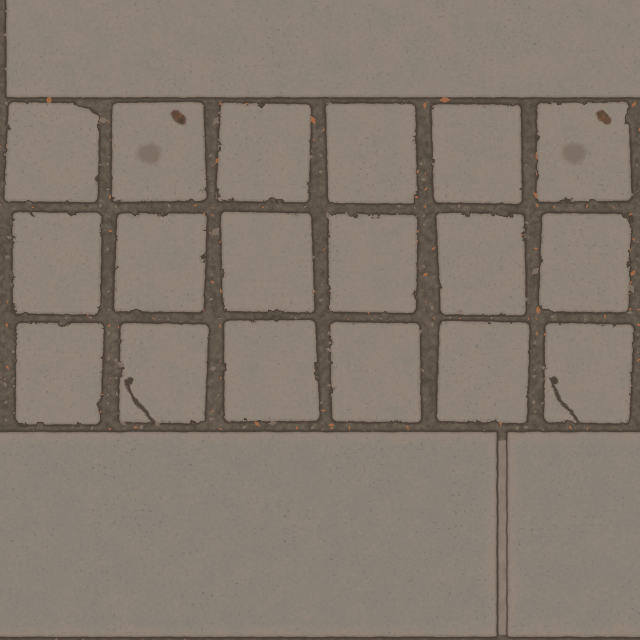
Reproduce this texture procedurally as a WebGL 2 fragment shader.

```glsl
#version 300 es
precision highp float;

uniform vec2 u_resolution;
out vec4 outColor;

const vec3 TAN = vec3(0.56, 0.51, 0.46);
const vec3 GREY = vec3(0.53, 0.50, 0.46);
const vec3 WORN = vec3(0.46, 0.40, 0.35);
const vec3 SOIL = vec3(0.37, 0.33, 0.285);
const vec3 SHADOW = vec3(0.27, 0.235, 0.205);
const vec3 RUST = vec3(0.66, 0.42, 0.28);
const vec2 GRID = vec2(6.0, 3.0);
const vec2 PITCH = vec2(0.166, 0.171);
const float BAND_TOP = 0.846;

vec2 hash2(vec2 p) {
  vec3 q = fract(p.xyx * vec3(0.1031, 0.1030, 0.0973));
  q += dot(q, q.yzx + 33.33);
  return fract((q.xx + q.yz) * q.zy);
}

float gradientNoise(vec2 p) {
  vec2 i = floor(p), f = fract(p);
  vec2 w = f * f * f * (f * (f * 6.0 - 15.0) + 10.0);
  vec2 e = vec2(0.0, 1.0);
  float a = dot(hash2(i) * 2.0 - 1.0, f);
  float b = dot(hash2(i + e.yx) * 2.0 - 1.0, f - e.yx);
  float c = dot(hash2(i + e) * 2.0 - 1.0, f - e);
  float d = dot(hash2(i + e.yy) * 2.0 - 1.0, f - e.yy);
  return mix(mix(a, b, w.x), mix(c, d, w.x), w.y);
}

float fbm(vec2 p) {
  float sum = 0.0, amp = 1.0;
  for (int i = 0; i < 4; i++) {
    sum += amp * gradientNoise(p);
    p = p * 2.1 + 17.3;
    amp *= 0.6;
  }
  return sum;
}

float box(vec2 p, vec2 halfSize, float r) {
  vec2 q = abs(p) - halfSize + r;
  return length(max(q, 0.0)) + min(max(q.x, q.y), 0.0) - r;
}

float span(vec2 p, vec2 lo, vec2 hi) {
  return box(p - 0.5 * (lo + hi), 0.5 * (hi - lo), 0.003);
}

float segment(vec2 p, vec2 a, vec2 b) {
  vec2 d = b - a;
  return length(p - a - d * clamp(dot(p - a, d) / dot(d, d), 0.0, 1.0));
}

float cover(float d, float aa) { return 1.0 - smoothstep(-aa, aa, d); }

// Skewed sett with a seeded size and ragged, chipped rim
float sett(vec2 p, vec2 seed, vec2 uv) {
  vec2 r = hash2(seed * 7.0 + 3.0), s = hash2(seed * 5.0 + 41.0);
  p += (s - 0.5) * vec2(0.08, 0.05) * p.yx - (r - 0.5) * 0.005;
  p.x *= 1.0 + (r.y - 0.5) * 0.6 * p.y;
  float d = box(p, vec2(0.067, 0.0765) + vec2(0.006, 0.003) * r.yx, 0.008);
  float chips = max(fbm(uv * 34.0) - 0.18, 0.0) * 0.016;
  return d + chips + 0.0014 * fbm(uv * 70.0);
}

// Mottled, pitted face; tone runs from tan to grey
vec3 stoneFace(vec2 uv, float tone) {
  float mottle = fbm(uv * 24.0) * 0.7 + fbm(uv * 95.0) * 0.6;
  vec3 c = mix(TAN, GREY, clamp(tone + mottle, 0.0, 1.0));
  float patches = 0.6 + 0.8 * fbm(uv * 9.0 + 5.0);
  float pits = smoothstep(0.22, 0.5, gradientNoise(uv * 210.0));
  c = mix(c, WORN * vec3(0.84, 0.9, 0.98), 0.42 * pits * clamp(patches, 0.2, 1.0));
  return c * (1.0 + 0.035 * fbm(uv * 170.0 + 9.0));
}

vec3 soil(vec2 uv, float d) {
  vec3 c = SOIL * (1.0 + 0.22 * fbm(uv * 100.0) + 0.1 * fbm(uv * 20.0));
  return mix(SHADOW, c, smoothstep(0.0, 0.006, d));
}

// Angular leaf and grit flakes, one per occupied cell
vec3 addDebris(vec3 c, vec2 uv, float cells, float density, float aa) {
  vec2 id = floor(uv * cells), r = hash2(id + 71.0), s = hash2(id + 19.0);
  vec2 p = (fract(uv * cells) - 0.3 - 0.4 * s) / cells;
  float a = r.y * 6.283;
  p = mat2(cos(a), sin(a), -sin(a), cos(a)) * p;
  float d = abs(p.x) + abs(p.y) * (1.3 + s.x) - (0.12 + 0.2 * s.y) / cells;
  vec3 tint = mix(WORN * 1.1, RUST, step(0.6, s.x));
  return mix(c, tint, 0.85 * step(r.x, density) * cover(d, aa));
}

void main() {
  vec2 uv = gl_FragCoord.xy / u_resolution;
  float aa = 0.8 / min(u_resolution.x, u_resolution.y);
  vec2 rough = uv + 0.0012 * vec2(fbm(uv * 40.0), fbm(uv * 40.0 + 50.0));

  // Sett grid, each row drifting slightly sideways
  float row = clamp(floor((BAND_TOP - uv.y) / PITCH.y), 0.0, GRID.y - 1.0);
  float x = uv.x - 0.0035 * row;
  float col = clamp(floor(x / PITCH.x), 0.0, GRID.x - 1.0);
  vec2 p = vec2(x, uv.y) - vec2((col + 0.5) * PITCH.x, BAND_TOP - (row + 0.5) * PITCH.y);
  float kind = col == 5.0 ? 1.0 : col;
  float dSett = sett(p, vec2(kind, row), uv);
  if (col + row == 0.0) dSett = max(dSett, dot(p, vec2(0.45, 0.89)) - 0.085 + 0.008 * fbm(uv * 40.0));

  // Long slabs above and below
  float dTop = span(rough, vec2(0.010, 0.848), vec2(1.1, 1.1));
  float dLow = min(span(rough, vec2(-0.1, 0.005), vec2(0.776, 0.325)),
                   span(rough, vec2(0.793, 0.005), vec2(1.1, 0.325)));
  float dSlab = min(dTop, dLow), d = min(dSett, dSlab);

  // Joints with debris and a pale mortar strip
  vec3 c = soil(uv, d);
  c = addDebris(c, uv, 34.0, 0.28, aa);
  c = addDebris(c, uv + 0.37, 75.0, 0.3, aa);
  float mortar = span(rough, vec2(0.779, 0.008), vec2(0.791, 0.312));
  c = mix(c, mix(WORN, TAN, 0.65 + 0.4 * fbm(uv * 50.0)), cover(mortar, aa * 1.5));

  float tone = dLow < 0.0 ? mix(0.05, 0.85, smoothstep(0.002, 0.025, -dLow))
             : dTop < 0.0 ? 0.4 : 0.25;
  vec3 face = stoneFace(uv, tone);
  face = mix(face, WORN, 0.5 * smoothstep(-0.005, 0.0, d));

  // Stain, gouge and crack shared by the two matching columns
  if (kind == 1.0 && dSett < 0.0) {
    vec2 q = p + 0.004 * vec2(fbm(uv * 60.0), fbm(uv * 60.0 + 8.0));
    float stain = length((q + vec2(0.016, 0.0)) * vec2(0.8, 1.0)) - 0.015;
    float gouge = segment(q, vec2(0.025, 0.061), vec2(0.036, 0.051)) - 0.007;
    float crack = min(segment(q, vec2(-0.060, -0.012), vec2(-0.047, -0.042)),
                      segment(q, vec2(-0.047, -0.042), vec2(-0.015, -0.078))) - 0.0025;
    crack = min(crack, length(q - vec2(-0.054, -0.013)) - 0.006);
    if (row == 0.0) {
      face = mix(face, WORN, 0.7 * cover(stain, 0.005));
      face = mix(face, mix(SHADOW, RUST, 0.25 + 0.4 * fbm(uv * 90.0)), cover(gouge, aa * 2.0));
    }
    if (row == 2.0) face = mix(face, SHADOW * 1.1, cover(crack, aa * 1.5));
  }
  outColor = vec4(mix(c, face, cover(d, aa)), 1.0);
}
```
